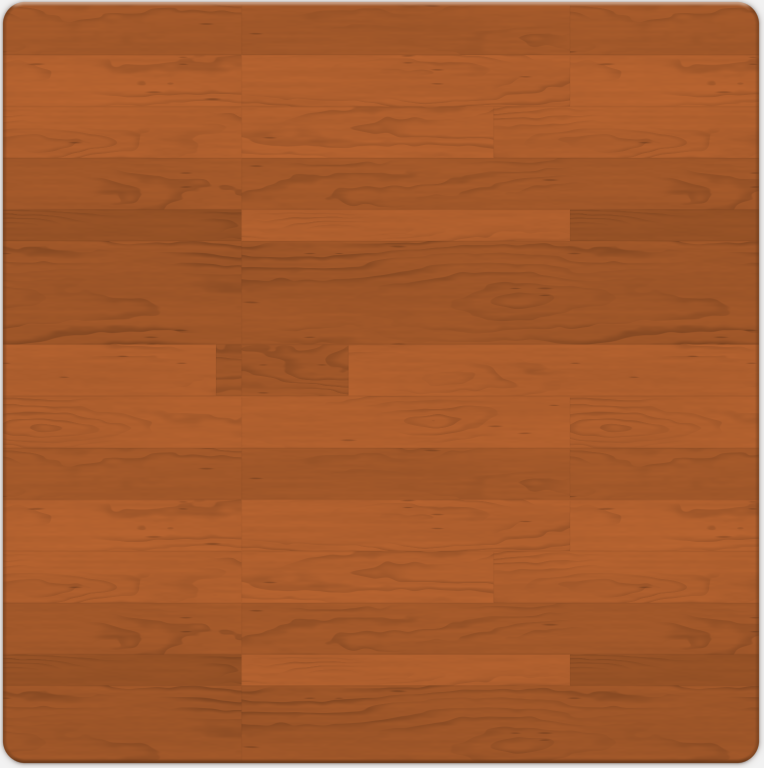
Give the GLSL for this texture, as a WebGL 1 fragment shader.

```glsl
precision highp float;
// Rounded panel of reddish-brown wood flooring. One block of nine plank rows
// repeats about 1.34 times across and 1.73 times down; each plank has its own
// tone, fibres, flecks and contour-line grain around an eye-shaped knot.
uniform vec2 u_resolution;

float hash(vec2 p) {
  return fract(sin(dot(p, vec2(127.1, 311.7))) * 43758.5453);
}

float noise(vec2 p) {
  vec2 i = floor(p), f = fract(p);
  f = f * f * (3.0 - 2.0 * f);
  return mix(mix(hash(i), hash(i + vec2(1.0, 0.0)), f.x),
             mix(hash(i + vec2(0.0, 1.0)), hash(i + vec2(1.0, 1.0)), f.x), f.y);
}

float is(float row, float n) {
  return 1.0 - step(0.5, abs(row - n));
}

// Wood colour at p, with y running downwards
vec3 wood(vec2 p) {
  // Repeating block; the fourth row is narrower than the others
  vec2 block = fract((p - vec2(0.3164, 0.0716)) / vec2(0.746, 0.579));
  float s = block.x, v = block.y;
  float r = v < 0.348 ? v / 0.116
          : v < 0.418 ? 3.0 + (v - 0.348) / 0.07
          : 4.0 + (v - 0.418) / 0.1164;
  float row = min(floor(r), 8.0);
  float wide = is(row, 4.0) + is(row, 5.0);

  // End joints
  float jointA = 0.576;
  if (row == 1.0) jointA = 0.442;
  if (row == 6.0) jointA = 0.187;
  if (row == 2.0 || wide > 0.5) jointA = 2.0;
  float jointB = row == 6.0 ? 0.955 : 2.0;
  float afterA = step(jointA, s), afterB = step(jointB, s);
  float plank = mix(row, 4.0, wide) + 10.0 * afterA + 20.0 * afterB;

  // Plank tone: 0 light, 1 dark
  float dark = 0.75 * is(row, 2.0) + 0.85 * wide + 0.8 * is(row, 8.0)
             + 1.45 * is(row, 3.0) * afterA
             + 0.75 * is(row, 6.0) * (1.0 - afterA + afterB);
  dark += 0.25 * (hash(vec2(plank, 3.7)) - 0.5);
  vec3 color = mix(vec3(0.69, 0.374, 0.18), vec3(0.62, 0.336, 0.158), dark);

  // Grain contours: eye near the knot, straightening out along the plank
  vec2 q = block * vec2(0.746, 0.579);
  vec2 seed = 17.0 * vec2(hash(vec2(plank, 1.3)), hash(vec2(plank, 8.1)));
  vec2 knot = vec2(0.1 + 0.55 * hash(seed), row + 0.25 + 0.5 * hash(seed + 2.0));
  if (wide > 0.5) knot = vec2(0.361, 5.2);
  if (plank == 16.0) knot = vec2(0.266, 6.62);
  vec2 d = vec2(q.x - knot.x, (r - knot.y) * 0.0674);
  float bend = 0.045 * (1.0 - exp(-6.0 * abs(d.x)));
  float field = length(vec2(bend, d.y));
  field += 0.013 * (noise(q * vec2(13.0, 45.0) + seed) - 0.5);
  field += 0.004 * (noise(q * vec2(55.0, 130.0) + seed) - 0.5);
  float ring = fract(field / mix(0.0095, 0.0125, wide));
  float line = smoothstep(0.45, 0.93, ring) * (1.0 - smoothstep(0.93, 1.0, ring));
  float patchy = smoothstep(0.3, 0.75, noise(q * vec2(8.0, 38.0) + seed + 5.0));
  patchy = mix(patchy, 1.0, 0.5 * wide * exp(-8.0 * abs(d.x)));
  float shade = 1.0 - mix(0.1, 0.15, wide) * line * patchy;

  // Broad figure and fine fibres
  shade += 0.045 * (noise(q * vec2(5.0, 26.0) + seed) - 0.5);
  shade += 0.04 * (noise(q * vec2(14.0, 260.0) + seed) - 0.5);
  shade += 0.02 * (noise(q * vec2(90.0, 420.0) + seed) - 0.5);

  // Scattered short flecks
  vec2 cell = q * vec2(26.0, 110.0) + seed;
  vec2 id = floor(cell);
  float size = 0.5 + 0.5 * hash(id + 4.0);
  vec2 e = (fract(cell) - 0.5) * vec2(2.6, 4.5) / size;
  e.y += 0.4 * e.x * (hash(id + 9.0) - 0.5);
  shade -= 0.16 * step(0.965, hash(id)) * (1.0 - smoothstep(0.2, 1.0, length(e)));

  // Faint dark joints between planks
  float edge = abs(fract(r + 0.5) - 0.5) * 0.0674;
  float endGap = 0.746 * min(min(s, 1.0 - s), min(abs(s - jointA), abs(s - jointB)));
  float seam = 1.0 - smoothstep(0.0004, 0.0018, edge);
  seam *= 1.0 - is(floor(r + 0.5), 5.0);
  seam = max(seam, 0.6 * (1.0 - smoothstep(0.0003, 0.0015, endGap)));
  return color * (shade - 0.045 * seam);
}

void main() {
  vec2 uv = gl_FragCoord.xy / u_resolution;
  vec2 p = vec2(uv.x, 1.0 - uv.y);
  float px = 1.0 / min(u_resolution.x, u_resolution.y);

  // Four samples soften the plank edges
  vec3 color = vec3(0.0);
  for (int i = 0; i < 4; i++) {
    float k = float(i);
    vec2 offset = vec2(mod(k, 2.0), floor(k / 2.0)) - 0.5;
    color += 0.25 * wood(p + 0.5 * offset / u_resolution);
  }

  // Rounded outline
  vec2 c = p - vec2(0.4987, 0.498);
  vec2 b = abs(c) - vec2(0.4948, 0.4955) + 0.029;
  float dist = length(max(b, 0.0)) + min(max(b.x, b.y), 0.0) - 0.029;
  float vertical = b.y > b.x ? sign(c.y) * smoothstep(0.0, 0.02, b.y - max(b.x, 0.0)) : 0.0;

  // Bevel: pale rim above, dark rim below, shaded sides
  float rim = smoothstep(-0.0065, -0.0005, dist);
  color = mix(color, vec3(0.4, 0.22, 0.1), rim * (0.5 + 0.4 * vertical));
  color = mix(color, vec3(0.78, 0.61, 0.5), rim * max(-vertical, 0.0));

  // Soft shadow on the pale backdrop
  float shadow = exp(-max(dist, 0.0) / 0.0025) * (0.75 + 0.25 * vertical);
  vec3 backdrop = mix(vec3(0.95), vec3(0.6, 0.56, 0.54), shadow);
  color = mix(color, backdrop, smoothstep(-0.7 * px, 0.7 * px, dist));
  gl_FragColor = vec4(color, 1.0);
}
```
